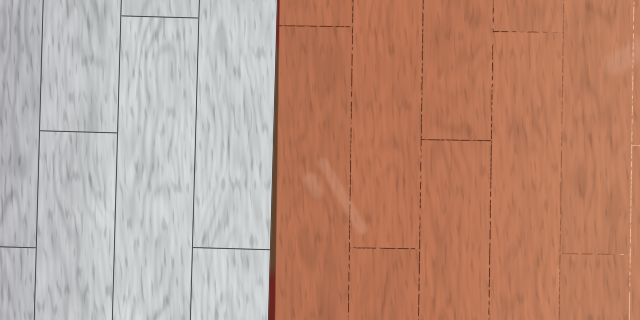
This texture is drawn by a WebGL 1 fragment shader. Its source:

```glsl
precision highp float;
uniform vec2 u_resolution;

// Lengths are fractions of the canvas height.
// Grid: left seam, plank pitch, lean of the seams.
const vec3 GREY_GRID = vec3(-0.137, 0.244, 0.028);
const vec3 BROWN_GRID = vec3(0.869, 0.2195, 0.0145);
// Bond: first joint height, step per column, plank length.
const vec3 GREY_BOND = vec3(0.229, 0.359, 1.083);
const vec3 BROWN_BOND = vec3(0.918, 0.338, 1.032);
const float GREY_EDGE = 0.839;
const float BROWN_EDGE = 0.8594;
const float SEAM_HALF = 0.0016;

const vec3 GREY_DARK = vec3(0.69, 0.69, 0.71);
const vec3 GREY_LIGHT = vec3(0.765, 0.78, 0.78);
const vec3 GREY_SEAM = vec3(0.24, 0.24, 0.24);
const vec3 BROWN_LEFT = vec3(0.70, 0.435, 0.315);
const vec3 BROWN_RIGHT = vec3(0.735, 0.49, 0.365);
const vec3 BROWN_SEAM = vec3(0.35, 0.19, 0.13);
const vec3 PALE_SEAM = vec3(0.90, 0.73, 0.60);
const vec3 GAP_BROWN = vec3(0.38, 0.26, 0.18);
const vec3 GAP_RED = vec3(0.43, 0.10, 0.11);
const vec3 GLARE = vec3(0.88, 0.70, 0.61);
const float GREY_GRAIN = 0.13;
const float BROWN_GRAIN = 0.12;

float hash(vec2 p) {
  return fract(sin(dot(p, vec2(127.1, 311.7))) * 43758.5);
}

float corner(vec2 cell, vec2 offset) {
  float angle = 6.2832 * hash(cell);
  return dot(vec2(cos(angle), sin(angle)), offset);
}

// Gradient noise, roughly -0.7 to 0.7
float noise(vec2 p) {
  vec2 i = floor(p), f = fract(p);
  vec2 u = f * f * f * (f * (f * 6.0 - 15.0) + 10.0);
  vec2 e = vec2(1.0, 0.0);
  return mix(mix(corner(i, f), corner(i + e, f - e), u.x),
             mix(corner(i + e.yx, f - e.yx), corner(i + 1.0, f - 1.0), u.x), u.y);
}

// Plank cell: across from centre, along from joint, column, row
vec4 plankCell(vec2 p, vec3 grid, vec3 bond) {
  float a = (p.x - grid.z * p.y - grid.x) / grid.y;
  float column = max(floor(a), 0.0);
  float across = (a - column - 0.5) * grid.y;
  float y = p.y + grid.z * across - bond.x - column * bond.y;
  float row = floor(y / bond.z);
  return vec4(across, y - row * bond.z, column, row);
}

float stroke(float d, float px) {
  return 1.0 - smoothstep(SEAM_HALF - 0.6 * px, SEAM_HALF + 0.6 * px, abs(d));
}

// Seams and joints; the outer left edge has none
float seams(vec4 cell, float pitch, float len, float px) {
  float side = 0.5 * pitch - abs(cell.x);
  float inner = step(0.5, cell.z + step(0.0, cell.x));
  float joint = min(cell.y, len - cell.y);
  return max(stroke(side, px) * inner, stroke(joint, px));
}

// Grain tone: flame-shaped rings, fine fibres and slanted pores
float grain(vec4 cell, float pitch, float salt) {
  float seed = 40.0 * hash(cell.zw + salt);
  vec2 q = cell.xy + vec2(seed, seed * 0.7);
  float x = cell.x - 0.05 * noise(vec2(cell.y * 2.5, seed));
  float field = 4.0 * noise(q * vec2(7.0, 1.8)) + 0.7 * noise(q * vec2(24.0, 7.0))
              + 170.0 * x * x + 3.0 * cell.y;
  float ring = pow(0.5 + 0.5 * sin(6.2832 * field), 2.0);
  float heart = 1.0 - smoothstep(0.2, 0.52, abs(cell.x) / pitch);
  heart *= 0.35 + 0.65 * smoothstep(-0.3, 0.3, noise(q * vec2(4.0, 3.0)));
  vec2 slant = vec2(q.x + 0.06 * q.y, q.y);
  float fibre = noise(slant * vec2(85.0, 9.0));
  float pores = smoothstep(0.12, 0.5, noise(slant * vec2(95.0, 17.0) + 7.0));
  float cloud = noise(q * vec2(8.0, 3.0) + 3.0);
  return 0.25 - 0.65 * ring * heart + 0.55 * fibre - 0.7 * pores + 0.35 * cloud;
}

float streak(vec2 p, vec2 a, vec2 b, float radius) {
  vec2 d = b - a;
  float t = clamp(dot(p - a, d) / dot(d, d), 0.0, 1.0);
  return 1.0 - smoothstep(0.3 * radius, radius, length(p - a - d * t));
}

vec3 greyFloor(vec2 p, float px) {
  vec4 cell = plankCell(p, GREY_GRID, GREY_BOND);
  vec3 color = mix(GREY_DARK, GREY_LIGHT, smoothstep(-0.05, 0.45, p.x));
  color += 0.03 * (hash(cell.zw + 3.0) - 0.5);
  color += GREY_GRAIN * grain(cell, GREY_GRID.y, 1.0);
  return mix(color, GREY_SEAM, 0.9 * seams(cell, GREY_GRID.y, GREY_BOND.z, px));
}

vec3 brownFloor(vec2 p, float px) {
  vec4 cell = plankCell(p, BROWN_GRID, BROWN_BOND);
  vec3 color = mix(BROWN_LEFT, BROWN_RIGHT, smoothstep(1.2, 2.0, p.x));
  color *= 1.0 + 0.04 * (hash(cell.zw + 9.0) - 0.5);
  color *= 1.0 + BROWN_GRAIN * grain(cell, BROWN_GRID.y, 5.0);
  // Worn seams fade rightward, then turn pale
  float pale = smoothstep(1.90, 1.95, p.x);
  float wear = smoothstep(-0.4, 0.1, noise(p * 75.0));
  float strength = max(mix(0.95, 0.4, smoothstep(1.56, 1.74, p.x)), pale);
  float seam = seams(cell, BROWN_GRID.y, BROWN_BOND.z, px) * strength * wear;
  color = mix(color, mix(BROWN_SEAM, PALE_SEAM, pale), seam);
  // Soft reflections
  float glare = max(streak(p, vec2(1.01, 0.49), vec2(1.13, 0.285), 0.025),
                    streak(p, vec2(0.97, 0.44), vec2(0.99, 0.40), 0.03));
  glare = max(glare, streak(p, vec2(1.92, 0.80), vec2(2.02, 0.86), 0.05));
  return mix(color, GLARE, 0.25 * glare);
}

void main() {
  float px = 1.0 / u_resolution.y;
  vec2 p = gl_FragCoord.xy * px;
  float red = 1.0 - smoothstep(0.12, 0.18, p.y) + smoothstep(0.82, 0.88, p.y);
  vec3 color = mix(GAP_BROWN, GAP_RED, 0.7 * red);
  float greySide = p.x - GREY_EDGE - GREY_GRID.z * p.y;
  float brownSide = p.x - BROWN_EDGE - BROWN_GRID.z * p.y;
  color = mix(greyFloor(p, px), color, smoothstep(-px, px, greySide));
  color = mix(color, brownFloor(p, px), smoothstep(-px, px, brownSide));
  gl_FragColor = vec4(color, 1.0);
}
```
